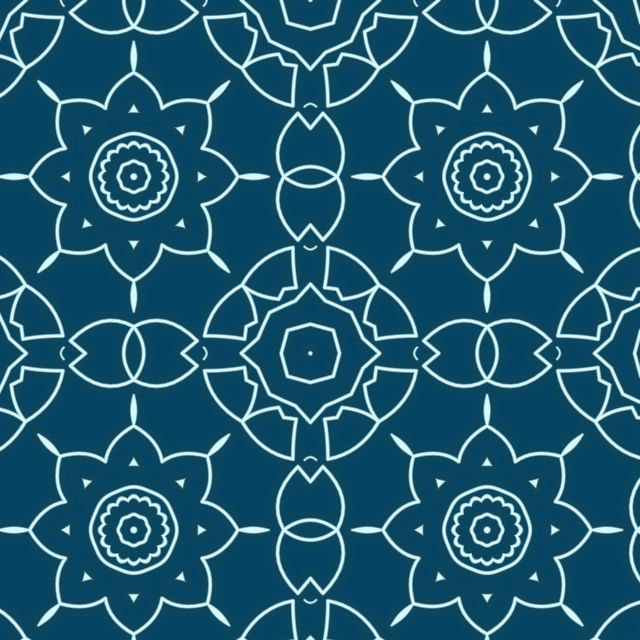
This pattern is drawn by a Shadertoy shader. Its source:

```glsl
// Line-art tiling of eight-petalled flowers, fan rosettes and paired-leaf links.
// Each tile is folded by its mirror symmetries, then strokes are measured with
// distances to segments and quadratic curves. The canvas is 768 units high.

const float PI = 3.14159;
const float CANVAS = 768.0;
const float TILE = 424.0;
const vec2 FLOWER_CENTRE = vec2(160.5, 132.0);
const float HALF_STROKE = 2.1;
const vec3 GROUND = vec3(0.02, 0.27, 0.39);
const vec3 HALO = vec3(0.05, 0.27, 0.36);
const vec3 INK = vec3(0.84, 0.98, 1.0);

float segment(vec2 p, vec2 a, vec2 b) {
    vec2 pa = p - a, ba = b - a;
    return length(pa - ba * clamp(dot(pa, ba) / dot(ba, ba), 0.0, 1.0));
}

// Quadratic curve from a to b, bent towards c
float curve(vec2 p, vec2 a, vec2 c, vec2 b) {
    float d = 1e5;
    vec2 last = a;
    for (int i = 1; i <= 8; i++) {
        float t = float(i) / 8.0;
        vec2 next = mix(mix(a, c, t), mix(c, b, t), t);
        d = min(d, segment(p, last, next));
        last = next;
    }
    return d;
}

// Reflects p into one octant: x runs along the axis, y is lateral
vec2 foldOctant(vec2 p) {
    p = abs(p);
    return vec2(max(p.x, p.y), min(p.x, p.y));
}

// Reflects p into half of one of n equal sectors
vec2 foldSector(vec2 p, float n) {
    float width = 2.0 * PI / n;
    float a = abs(mod(atan(p.y, p.x) + 0.5 * width, width) - 0.5 * width);
    return length(p) * vec2(cos(a), sin(a));
}

float flower(vec2 p) {
    vec2 q = foldSector(p, 8.0);
    float r = length(p), angle = atan(q.y, q.x);

    // Petal outline and concentric rings
    float line = curve(q, vec2(125, 0), vec2(108, 30), vec2(82, 34));
    float facet = 0.7 * cos(8.0 * angle);
    line = min(line, abs(r - 51.0 - facet));
    line = min(line, abs(r - 36.0 - 4.5 * abs(cos(8.0 * angle))) * 0.85);
    line = min(line, abs(r - 18.0 - facet));

    // Solid centre, arrowheads and spindles
    float solid = r - 4.0;
    float arrow = max(77.0 - q.x, dot(q - vec2(87, 0), vec2(0.514, 0.857)));
    float t = clamp((q.x - 124.0) / 39.0, 0.0, 1.0);
    float spindle = max(q.y - 1.0 - 3.0 * sin(PI * t), abs(q.x - 143.5) - 19.5);
    return min(line - HALF_STROKE, min(solid, min(arrow, spindle)));
}

float rosette(vec2 p) {
    vec2 q = foldOctant(p);

    // Inner octagon and rippled star
    float line = segment(q, vec2(35, 0), vec2(27.5, 27.5));
    line = min(line, segment(q, vec2(83, 0), vec2(63, 18)));
    line = min(line, segment(q, vec2(63, 18), vec2(57, 32)));
    line = min(line, segment(q, vec2(57, 32), vec2(49, 49)));

    // Fan: outer arc, inner edge and stepped side
    line = min(line, curve(q, vec2(127, 21), vec2(120, 60), vec2(82, 82)));
    line = min(line, curve(q, vec2(82, 82), vec2(68, 66), vec2(65, 38)));
    line = min(line, segment(q, vec2(65, 38), vec2(77, 32)));
    line = min(line, segment(q, vec2(77, 32), vec2(79, 17)));
    line = min(line, curve(q, vec2(79, 17), vec2(100, 21), vec2(127, 21)));

    // Small crescent and centre dot
    float crescent = curve(q, vec2(124.5, 0), vec2(125, 4), vec2(128, 7)) - 1.2;
    return min(line - HALF_STROKE, min(crescent, length(p) - 2.5));
}

// Two overlapping leaves with notched ends, lying along x
float leafLink(vec2 p) {
    vec2 q = abs(p);
    float line = segment(q, vec2(58, 0), vec2(76, 15));
    line = min(line, curve(q, vec2(76, 15), vec2(38, 53), vec2(0, 32)));
    line = min(line, curve(q, vec2(0, 32), vec2(12, 16), vec2(12, 0)));
    return line - HALF_STROKE;
}

void mainImage(out vec4 fragColor, in vec2 fragCoord) {
    float unitsPerPixel = CANVAS / iResolution.y;
    vec2 p = fragCoord * unitsPerPixel - FLOWER_CENTRE;
    float halfTile = 0.5 * TILE;
    vec2 tile = mod(p + halfTile, TILE) - halfTile;

    // Rosettes sit on tile corners, links on the middles of tile edges
    vec2 octant = foldOctant(tile);
    float d = min(flower(tile), rosette(halfTile - abs(tile)));
    d = min(d, leafLink(vec2(octant.y, halfTile - octant.x)));

    // Soft ink over a ground slightly greyed beside the strokes
    float softness = max(1.4, 0.75 * unitsPerPixel);
    vec3 colour = mix(HALO, GROUND, smoothstep(4.0, 12.0, d));
    colour = mix(INK, colour, smoothstep(-softness, softness, d));
    fragColor = vec4(colour, 1.0);
}
```
